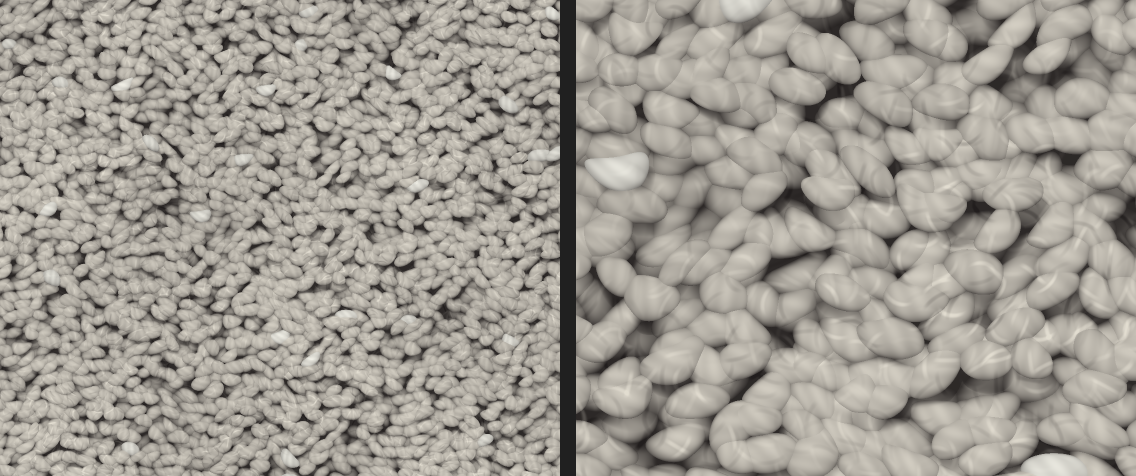
Left, the full canvas; right, a detail of the centre.
Give the GLSL for this texture, as a Shadertoy shader.

```glsl
// Looped wool carpet: two layers of bent, jittered yarn domes compete by height.
// The winning loop is shaded by its slope, depth and the shadow of the loop above,
// then covered with ply twist and short scattered fibres.

const float ROWS = 43.0;                        // loop rows per canvas height
const float LOOP_ASPECT = 1.45;                 // column spacing over row spacing
const vec2  LOOP_SIZE = vec2(0.96, 0.59);       // half length, half width, in rows
const float JITTER = 0.78;
const float TILT = 1.7;                         // spread of loop angles
const float LAYER_DROP = 0.36;
const float WHITE_SHARE = 0.011;
const float FIBRE_DENSITY = 1.9;                // fibre cells per row
const float FIBRE_GAIN = 0.13;
const vec2  LIGHT_DIR = vec2(-0.3, 0.95);
const vec3  GAP_COLOUR = vec3(0.13, 0.115, 0.113);
const vec3  WOOL_COLOUR = vec3(0.83, 0.81, 0.765);
const vec3  WHITE_COLOUR = vec3(0.93, 0.925, 0.89);

struct Yarn {
    float height;
    float dome;     // 1 on the spine, 0 at the rim
    vec2 slope;
    vec2 along;     // position within the loop
    float tone;
    float white;
};

vec2 hash2(vec2 p) {
    vec3 a = fract(p.xyx * vec3(0.1031, 0.1030, 0.0973));
    a += dot(a, a.yzx + 33.33);
    return fract((a.xx + a.yz) * a.zy);
}

mat2 rotation(float angle) {
    float c = cos(angle), s = sin(angle);
    return mat2(c, -s, s, c);
}

// Slow swells from layered sines, about -1 to 1
float swell(vec2 p) {
    return 0.5 * sin(p.x * 0.51 + 1.7 * sin(p.y * 0.23))
         + 0.5 * sin(p.y * 0.67 + 1.9 * sin(p.x * 0.31 + 2.0));
}

// Highest loop at point p, measured in rows
Yarn topYarn(vec2 p) {
    Yarn best = Yarn(-0.6, 0.0, vec2(0.0), vec2(0.0), 0.5, 0.0);
    for (int layer = 0; layer < 2; layer++) {
        float depth = float(layer);
        vec2 q = p / vec2(LOOP_ASPECT, 1.0) + depth * 0.5 + 60.0;
        for (int j = -1; j <= 1; j++)
        for (int i = -1; i <= 1; i++) {
            vec2 cell = floor(q) + vec2(i, j);
            vec2 seed = cell + depth * 171.0;
            vec2 place = hash2(seed), form = hash2(seed + 37.7), kind = hash2(seed + 83.1);
            vec2 centre = cell + 0.5 + (place - 0.5) * JITTER;
            mat2 turn = rotation((form.x - 0.5) * TILT);
            vec2 d = turn * ((q - centre) * vec2(LOOP_ASPECT, 1.0));
            d.y -= mix(-0.25, 0.45, form.y) * d.x * d.x;
            vec2 r = d / (LOOP_SIZE * mix(0.86, 1.1, kind.x));
            float m = dot(r, r);
            if (m >= 1.0) continue;
            float dome = sqrt(1.0 - m);
            float pit = step(0.93, kind.x) * 0.3;
            float white = step(kind.y, WHITE_SHARE) * (1.0 - depth);
            float height = 0.7 * dome + 0.55 * place.y - LAYER_DROP * depth
                         + 0.13 * swell(centre) - pit + 0.3 * white;
            if (height > best.height) {
                vec2 slope = vec2(0.6 * r.x, r.y) * turn;
                best = Yarn(height, dome, slope, d, form.y, white);
            }
        }
    }
    return best;
}

// Thin random strokes: light and dark hairs, signed
float fibres(vec2 p) {
    vec2 q = p * FIBRE_DENSITY + 90.0;
    float sum = 0.0;
    for (int j = -1; j <= 1; j++)
    for (int i = -1; i <= 1; i++) {
        vec2 cell = floor(q) + vec2(i, j);
        vec2 place = hash2(cell + 11.3), look = hash2(cell + 59.9);
        vec2 d = rotation(look.x * 3.1416) * (q - cell - place);
        d.y -= (place.x - 0.5) * d.x * d.x;
        float stroke = smoothstep(0.19, 0.03, abs(d.y)) * smoothstep(0.95, 0.4, abs(d.x));
        sum += stroke * (look.y * 2.0 - 0.95);
    }
    return sum;
}

vec3 carpet(vec2 p) {
    p += 0.25 * vec2(sin(p.y * 0.8 + sin(p.x * 0.5)), sin(p.x * 0.7 + 1.3));
    Yarn yarn = topYarn(p);
    float above = topYarn(p + vec2(-0.1, 0.42)).height - yarn.height;

    // Dome light, ply twist and wool tone
    float value = 0.60 + 0.30 * yarn.dome + 0.12 * dot(yarn.slope, LIGHT_DIR);
    value += 0.035 * sin(yarn.along.x * 9.0 + yarn.along.y * 7.0) + 0.07 * (yarn.tone - 0.5);
    value += 0.03 * swell(p * 0.4);

    // Gaps and cast shadow
    value *= mix(0.18, 1.0, smoothstep(-0.15, 0.85, yarn.height));
    value *= 1.0 - 0.42 * smoothstep(0.08, 0.75, above);

    // Fuzz gathers in patches
    float fuzz = mix(0.55, 1.1, smoothstep(-0.6, 0.6, swell(p * 0.7 + 9.0)));
    value += FIBRE_GAIN * fuzz * fibres(p) * (1.0 - 0.7 * yarn.white);

    vec3 tip = mix(WOOL_COLOUR, WHITE_COLOUR, yarn.white);
    return mix(GAP_COLOUR, tip, clamp(value, 0.0, 1.08));
}

void mainImage(out vec4 fragColor, in vec2 fragCoord) {
    vec3 colour = vec3(0.0);
    for (int k = 0; k < 4; k++) {               // 2 x 2 samples smooth the edges
        vec2 offset = vec2(k % 2, k / 2) * 0.5 - 0.25;
        colour += carpet((fragCoord + offset) / iResolution.y * ROWS);
    }
    fragColor = vec4(colour * 0.25, 1.0);
}
```
